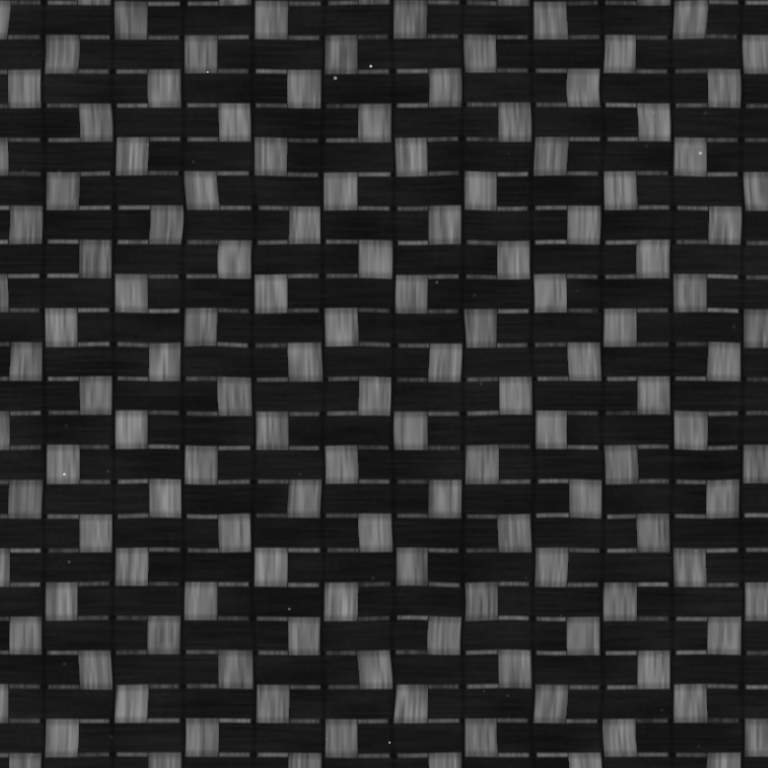
Write a WebGL 2 fragment shader that draws this texture.

```glsl
#version 300 es
precision highp float;

uniform vec2 u_resolution;
out vec4 outColor;

const vec2 THREADS = vec2(22.0, 22.46);   // columns across, rows down
const vec2 OFFSET = vec2(0.26, 0.085);
const float BAND_TONE = 0.088;
const float FLOAT_TONE = 0.435;
const float SLIT_TONE = 0.35;
const float GAP_TONE = 0.055;

float hash(vec2 p) {
    vec3 q = fract(vec3(p.xyx) * 0.1031);
    q += dot(q, q.yzx + 33.33);
    return fract((q.x + q.y) * q.z);
}

float noise(vec2 p) {
    vec2 i = floor(p);
    vec2 f = fract(p);
    f = f * f * (3.0 - 2.0 * f);
    return mix(mix(hash(i), hash(i + vec2(1.0, 0.0)), f.x),
               mix(hash(i + vec2(0.0, 1.0)), hash(i + vec2(1.0)), f.x), f.y);
}

// Column, modulo four, where the light thread floats over a row: 3, 1, 0, 2
float floatColumn(float row) {
    float k = mod(row, 4.0);
    return k < 0.5 ? 3.0 : k < 1.5 ? 1.0 : k < 2.5 ? 0.0 : 2.0;
}

float isFloat(vec2 cell) {
    return 1.0 - step(0.5, abs(mod(cell.x, 4.0) - floatColumn(cell.y)));
}

// Light threads lie in pairs: x is the distance to the open gap,
// y the distance to the touching neighbour
vec2 sideDistances(vec2 cell, float across) {
    return mod(cell.x, 2.0) < 0.5 ? vec2(1.0 - across, across)
                                  : vec2(across, 1.0 - across);
}

// Fine vertical fibres of the light threads
float fibres(vec2 p, float seed) {
    float fine = noise(vec2(p.x * 13.0 + seed * 71.0, p.y * 1.3));
    float broad = noise(vec2(p.x * 5.0 + seed * 37.0, p.y * 0.9));
    return 0.14 * (fine - 0.5) + 0.13 * (broad - 0.5);
}

float darkBand(vec2 p, float row) {
    float streak = noise(vec2(p.x * 0.9 + row * 17.0, p.y * 13.0));
    float cloud = noise(p * vec2(0.7, 1.1) + 40.0);
    float grain = noise(p * 9.0);
    return BAND_TONE + 0.028 * (streak - 0.5) + 0.04 * (cloud - 0.4)
         + 0.012 * (grain - 0.5);
}

float floatPatch(vec2 p, float seed, vec2 side, float edge) {
    float tone = FLOAT_TONE + 0.07 * (seed - 0.5) + fibres(p, seed);
    tone *= mix(0.8, 1.0, smoothstep(0.0, 0.2, edge));
    return tone * mix(0.82, 1.0, smoothstep(0.0, 0.25, min(side.x, side.y)));
}

// Sparse dust; few grains are bright
float dust(vec2 uv, float cells) {
    vec2 id = floor(uv * cells);
    vec2 spot = 0.2 + 0.6 * vec2(hash(id + 5.0), hash(id + 9.0));
    float radius = mix(0.002, 0.0045, hash(id + 13.0));
    float grain = 1.0 - smoothstep(0.2, 1.0, length(fract(uv * cells) - spot) / cells / radius);
    float strength = mix(0.06, 0.65, pow(hash(id + 21.0), 7.0));
    return grain * strength * step(0.87, hash(id + 2.0));
}

float weave(vec2 uv) {
    vec2 p = vec2(uv.x, 1.0 - uv.y) * THREADS - OFFSET;
    p.x += 0.11 * (noise(p * vec2(0.55, 0.8)) - 0.5);
    p.y += 0.06 * (noise(p * vec2(0.7, 0.4) + 20.0) - 0.5);

    vec2 cell = floor(p);
    vec2 local = fract(p);
    vec2 side = sideDistances(cell, local.x);
    float edge = min(local.y, 1.0 - local.y);
    float border = floor(p.y + 0.5);

    // Dark band, dimmed where it crosses an open gap
    float band = darkBand(p, cell.y);
    band *= mix(0.8, 1.0, smoothstep(0.0, 0.12, side.x));

    // Light thread where it floats, continuing a little past the row border
    float onTop = isFloat(cell);
    float reaches = max(isFloat(vec2(cell.x, border)), isFloat(vec2(cell.x, border - 1.0)));
    float seedRow = onTop > 0.5 ? cell.y : (border > cell.y + 0.5 ? border : border - 1.0);
    float patchTone = floatPatch(p, hash(vec2(cell.x, seedRow) + 60.0), side, edge);
    float sides = smoothstep(0.0, 0.1, side.x) * smoothstep(-0.04, 0.05, side.y);
    patchTone = mix(GAP_TONE, patchTone, sides);

    // Thin slit of light thread between two bands
    float worn = hash(vec2(cell.x, border) + 80.0);
    float slit = SLIT_TONE * mix(0.6, 1.12, worn) + 0.6 * fibres(p, worn);
    slit = mix(GAP_TONE, slit, smoothstep(0.05, 0.17, side.x) * smoothstep(-0.08, 0.06, side.y));

    float cover = smoothstep(0.01, 0.115, edge);
    float under = mix(slit, patchTone, reaches);
    return mix(mix(under, band, cover), patchTone, onTop);
}

void main() {
    vec2 uv = gl_FragCoord.xy / u_resolution;
    float tone = weave(uv) + dust(uv, 17.0);
    outColor = vec4(vec3(clamp(tone, 0.0, 1.0)), 1.0);
}
```
